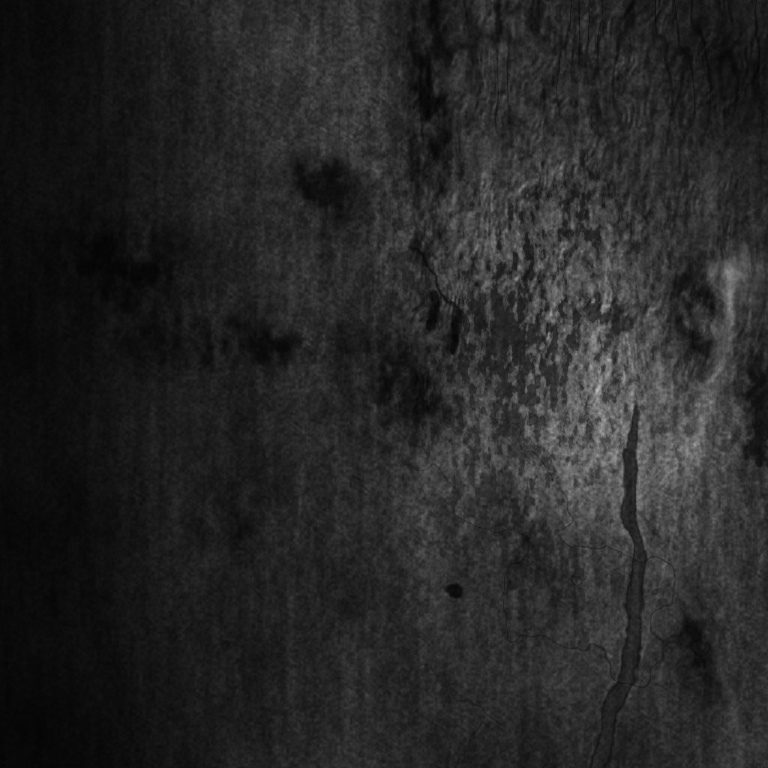
This texture is drawn by a Shadertoy shader. Its source:

```glsl
float hash(vec2 cell) {
    vec3 q = fract(vec3(cell.xyx) * 0.1031);
    q += dot(q, q.yzx + 33.33);
    return fract((q.x + q.y) * q.z);
}

float noise(vec2 p) {
    vec2 i = floor(p), f = fract(p);
    f = f * f * (3.0 - 2.0 * f);
    return mix(mix(hash(i), hash(i + vec2(1, 0)), f.x),
               mix(hash(i + vec2(0, 1)), hash(i + vec2(1, 1)), f.x), f.y);
}

float fbm(vec2 p) {
    float sum = 0.0, weight = 0.5;
    for (int i = 0; i < 5; i++) {
        sum += weight * noise(p);
        p = mat2(1.6, 1.2, -1.2, 1.6) * p + 17.3;
        weight *= 0.5;
    }
    return sum / 0.97;
}

float blob(vec2 p, vec2 center, vec2 radius) {
    vec2 d = (p - center) / radius;
    return exp(-dot(d, d));
}

float segment(vec2 p, vec2 a, vec2 b) {
    vec2 pa = p - a, ba = b - a;
    return length(pa - ba * clamp(dot(pa, ba) / dot(ba, ba), 0.0, 1.0));
}

// Plaster height: drips on the right, slanted trowel marks on the left
float relief(vec2 p, float right) {
    vec2 warp = vec2(noise(p * 26.0), noise(p * 26.0 + 9.0)) - 0.5;
    vec2 q = p + warp * 0.025;
    float drips = 0.8 * noise(q * vec2(110, 30)) + 0.7 * noise(q * vec2(210, 100));
    vec2 slant = vec2(p.x + p.y, p.y - p.x) + warp * 0.02;
    float trowel = noise(slant * vec2(180, 34)) + 0.6 * noise(p * 220.0);
    return mix(trowel * 0.6, drips, right);
}

// Broad illumination across the wall
float wallLight(vec2 p, float right) {
    float light = 0.042 + 0.105 * smoothstep(0.02, 0.42, p.x);
    light += 0.055 * blob(p, vec2(0.42, 0.88), vec2(0.2, 0.32)) * (1.0 - right);
    light += 0.17 * blob(p, vec2(0.9, 0.4), vec2(0.22, 0.2));
    light += 0.1 * blob(p, vec2(0.7, 0.56), vec2(0.17, 0.24));
    light += 0.02 * blob(p, vec2(0.62, 0.92), vec2(0.13, 0.16));
    light *= 1.0 - 0.4 * smoothstep(0.3, 0.0, p.y) * smoothstep(0.5, 0.1, p.x);
    return light * (1.0 - 0.4 * smoothstep(0.72, 1.0, p.x) * smoothstep(0.65, 0.95, p.y));
}

// Ragged dark stains
float stains(vec2 p) {
    float s = 0.6 * blob(p, vec2(0.42, 0.75), vec2(0.055, 0.05));
    s += 0.45 * blob(p, vec2(0.15, 0.66), vec2(0.1, 0.08));
    s += 0.4 * blob(p, vec2(0.33, 0.55), vec2(0.16, 0.05));
    s += 0.4 * blob(p, vec2(0.52, 0.48), vec2(0.09, 0.06));
    s += 0.6 * blob(p, vec2(0.56, 0.86), vec2(0.03, 0.17));
    s += 0.75 * blob(p, vec2(0.91, 0.6), vec2(0.035, 0.07));
    s += 0.75 * blob(p, vec2(0.99, 0.45), vec2(0.035, 0.09));
    s += 0.4 * blob(p, vec2(0.68, 0.29), vec2(0.06, 0.05));
    s += 0.4 * blob(p, vec2(0.92, 0.17), vec2(0.05, 0.08));
    return s + 0.35 * blob(p, vec2(0.3, 0.33), vec2(0.05, 0.12));
}

void mainImage(out vec4 fragColor, in vec2 fragCoord) {
    vec2 p = fragCoord / iResolution.xy;
    float ragged = fbm(p * 22.0) - 0.5;
    float seam = p.x - 0.53 - 0.02 * ragged;
    float right = smoothstep(-0.005, 0.008, seam) * smoothstep(0.3, 0.6, p.y + ragged * 0.3);
    float lit = wallLight(p, right);

    // Clouded surface, streaks and embossed plaster
    float cloud = fbm(p * vec2(9, 7) + 3.0);
    float streak = fbm(p * vec2(100, 9));
    float shade = lit * (0.35 + 0.8 * cloud + 0.6 * streak);
    float emboss = relief(p, right) - relief(p + vec2(0.002, -0.003), right);
    shade *= 1.0 + emboss * mix(0.45, 0.75, right);

    // Stains break up along grain and scattered speckles
    float speckle = fbm(p * vec2(95, 60) + 5.0);
    float torn = stains(p) * (1.0 + 3.0 * ragged + 2.5 * (0.5 - speckle));
    shade *= 1.0 - clamp(torn, 0.0, 0.7);

    // Fine pits in loose clusters, with worn flecks between them
    float rough = 0.25 + 0.75 * blob(p, vec2(0.7, 0.64), vec2(0.19, 0.32));
    float cluster = fbm(p * vec2(13, 9) + 8.0) - 0.5;
    float pits = fbm(p * vec2(140, 75) + 21.0) + 0.7 * cluster;
    shade *= 1.0 - 0.52 * rough * smoothstep(0.48, 0.3, pits);
    shade *= 1.0 + 0.3 * rough * smoothstep(0.5, 0.68, pits);
    float grain = noise(p * 256.0) + 0.6 * noise(p * 410.0 + 7.0) - 0.8;
    shade *= 1.0 + 0.34 * grain;

    // Long dark drips hanging from the top right
    float dripWarp = 0.04 * (fbm(p * vec2(18, 9)) - 0.5);
    float drip = abs(noise(vec2((p.x + dripWarp) * 55.0, p.y * 9.0)) - 0.5);
    shade *= 1.0 - 0.45 * smoothstep(0.1, 0.0, drip) * right * smoothstep(0.68, 0.95, p.y);

    // Bright curved scrape and its faint continuation
    float scrapeX = 0.822 + 0.21 * p.y + 0.006 * sin(p.y * 14.0) + 0.015 * ragged;
    float scrape = exp(-pow((p.x - scrapeX) / 0.012, 2.0));
    shade += 0.2 * scrape * smoothstep(0.36, 0.48, p.y) * smoothstep(0.69, 0.63, p.y) * (0.25 + streak);
    shade += 0.24 * blob(p, vec2(0.95, 0.645), vec2(0.05, 0.025)) * speckle;
    shade += 0.11 * blob(p, vec2(0.845, 0.49), vec2(0.014, 0.06)) * streak;
    shade += 0.16 * blob(p, vec2(0.925, 0.73), vec2(0.012, 0.06)) * speckle;
    float scratch = segment(p, vec2(0.905, 0.42), vec2(0.835, 0.14));
    shade += 0.05 * smoothstep(0.003, 0.0, scratch);
    float arc = abs(length((p - vec2(0.62, -0.02)) / vec2(0.345, 0.4)) - 1.0);
    shade += 0.05 * smoothstep(0.035, 0.0, arc) * step(0.79, p.x) * smoothstep(0.35, 0.28, p.y);

    // Chipped flakes beside the seam
    vec2 chip = p + ragged * vec2(0.03, 0.04);
    float flake = min(segment(chip, vec2(0.565, 0.615), vec2(0.56, 0.575)) - 0.006,
                      segment(chip, vec2(0.594, 0.59), vec2(0.594, 0.55)) - 0.004);
    flake = min(flake, segment(chip, vec2(0.534, 0.675), vec2(0.594, 0.595)) - 0.001);
    flake = min(flake, length((chip - vec2(0.594, 0.234)) * vec2(0.8, 1.0)) - 0.009);
    shade *= 1.0 - 0.7 * smoothstep(0.004, -0.002, flake);

    // Dark running crack with a light rim
    vec2 path[7] = vec2[7](vec2(0.826, 0.47), vec2(0.817, 0.34), vec2(0.833, 0.29),
        vec2(0.822, 0.2), vec2(0.816, 0.11), vec2(0.79, 0.06), vec2(0.776, -0.02));
    vec2 wobble = p + vec2(ragged * 0.025 + 0.008 * (streak - 0.5), 0.0);
    float crack = 1.0;
    for (int i = 0; i < 6; i++) crack = min(crack, segment(wobble, path[i], path[i + 1]));
    crack -= mix(0.011, 0.008, smoothstep(0.05, 0.4, p.y)) * smoothstep(0.5, 0.42, p.y);
    float body = 0.07 + 0.11 * streak + 0.05 * grain;
    shade = mix(shade, body, 0.85 * smoothstep(0.002, -0.003, crack));
    shade *= 1.0 - 0.35 * smoothstep(0.003, 0.0, abs(crack + 0.001));
    shade += 0.03 * smoothstep(0.003, 0.0, abs(crack - 0.004)) * step(p.y, 0.45);

    // Hairline fractures
    float vein = abs(fbm(p * 5.0 + 31.0) - 0.5);
    shade *= 1.0 - 0.3 * smoothstep(0.006, 0.0, vein) * smoothstep(0.55, 0.4, p.y) * smoothstep(0.4, 0.65, p.x);

    fragColor = vec4(vec3(clamp(shade, 0.02, 0.75)), 1.0);
}
```
